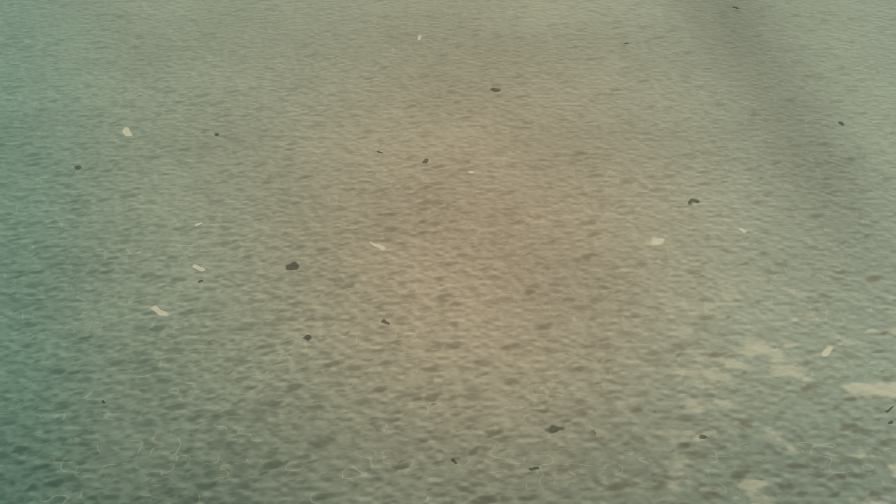
Give the GLSL for this texture, as a Shadertoy shader.

```glsl
// Worn asphalt seen at a slant: warm centre, cool green rim, dark flat stones and pale grit.
#define HORIZON 2.2
#define FORESHORTEN 4.0
#define STONE_FREQ 23.0
#define GRAIN_FREQ 58.0
#define STONE_DARKNESS 0.23
#define GRAIN_CONTRAST 0.17
#define SPOT_COUNT 30
#define WARM vec3(0.635, 0.580, 0.475)
#define COOL_LIGHT vec3(0.575, 0.615, 0.530)
#define COOL_DARK vec3(0.445, 0.520, 0.440)
#define PALE vec3(0.800, 0.770, 0.640)

float hash(vec2 p) {
    vec3 q = fract(vec3(p.xyx) * 0.1031);
    q += dot(q, q.yzx + 33.33);
    return fract((q.x + q.y) * q.z);
}

vec2 hash2(vec2 p) {
    return vec2(hash(p), hash(p + 71.7));
}

float noise(vec2 p) {
    vec2 i = floor(p), f = fract(p);
    f = f * f * (3.0 - 2.0 * f);
    return mix(mix(hash(i), hash(i + vec2(1, 0)), f.x),
               mix(hash(i + vec2(0, 1)), hash(i + vec2(1, 1)), f.x), f.y);
}

float fbm(vec2 p) {
    float sum = 0.0, amp = 0.5;
    for (int i = 0; i < 4; i++) {
        sum += amp * noise(p);
        p = p * 2.03 + 17.3;
        amp *= 0.5;
    }
    return sum;
}

// Coverage of ragged, tilted stones, one per jittered cell
float stones(vec2 q, float density) {
    float soft = 0.12 + 0.7 * fwidth(q.y);
    q += 0.35 * (vec2(noise(q * 2.7), noise(q * 2.7 + 40.0)) - 0.5);
    vec2 cell = floor(q);
    float cover = 0.0;
    for (int y = -1; y <= 1; y++)
    for (int x = -1; x <= 1; x++) {
        vec2 id = cell + vec2(x, y);
        vec2 rnd = hash2(id + 9.0);
        vec2 d = q - id - 0.15 - 0.7 * hash2(id);
        d.y -= d.x * (rnd.x - 0.35) * 0.8;
        vec2 radius = mix(vec2(0.20, 0.15), vec2(0.52, 0.36), rnd.y * rnd.y);
        float dist = (length(d / radius) - 1.0) * radius.y;
        float shade = step(hash(id + 31.0), density) * mix(0.45, 1.0, rnd.x);
        cover = max(cover, shade * (1.0 - smoothstep(-soft, soft, dist)));
    }
    return cover;
}

// Broad colour of the road before any detail
vec3 roadColor(vec2 uv) {
    float light = 0.08 + 0.50 * uv.x + 0.50 * uv.y;
    vec3 cool = mix(COOL_DARK, COOL_LIGHT, smoothstep(0.0, 0.95, light));
    vec2 d = (uv - vec2(0.53, 0.50)) / vec2(0.31, 0.56);
    vec3 col = mix(cool, WARM, exp(-dot(d, d) * 1.1));
    col *= 1.0 - 0.09 * smoothstep(0.35, 0.0, uv.y);
    // Dim wheel track on the right
    float track = (uv.x - 0.93 + 0.32 * (uv.y - 0.62)) / 0.055;
    col *= 1.0 - 0.09 * exp(-track * track) * smoothstep(0.35, 0.65, uv.y);
    return col + vec3(-0.04, -0.005, 0.0) * smoothstep(0.16, 0.0, uv.x);
}

void mainImage(out vec4 fragColor, in vec2 fragCoord) {
    vec2 uv = fragCoord / iResolution.xy;
    float aspect = iResolution.x / iResolution.y;
    vec2 p = vec2(uv.x * aspect, uv.y);

    // Ground plane, stretched towards the horizon
    float depth = HORIZON / (HORIZON - uv.y);
    vec2 ground = vec2((p.x - 0.5 * aspect) * depth, FORESHORTEN * depth) + 30.0;
    float near = 1.0 - 0.55 * uv.y;

    vec3 col = roadColor(uv);
    col *= 1.0 + 0.13 * (fbm(ground * vec2(3.0, 2.2)) - 0.47);

    // Stones in two sizes, thickest on the left
    float left = smoothstep(0.85, 0.05, uv.x);
    float density = mix(0.24, 0.72, left) * (0.55 + 0.95 * noise(ground * 4.0));
    float stone = max(stones(ground * STONE_FREQ, density),
                      0.65 * stones(ground * STONE_FREQ * 1.7 + 13.0, density));
    vec3 stoneTint = mix(vec3(1.06, 1.0, 0.96), vec3(0.94, 1.0, 1.0), left);
    col *= mix(vec3(1.0), stoneTint * (1.0 - STONE_DARKNESS), stone * near);

    // Fine relief lit from above, and thin pale grit
    vec2 g = ground * GRAIN_FREQ;
    float relief = noise(g) - noise(g + vec2(0.25, 0.75));
    float dust = noise(g * 1.9 + 5.0) - 0.5;
    col *= 1.0 + GRAIN_CONTRAST * near * (relief + 0.5 * dust) * (1.0 - 0.5 * stone);
    float ridge = 1.0 - abs(2.0 * noise(g * 0.6 + 90.0) - 1.0);
    float grit = smoothstep(0.86, 1.0, ridge) * smoothstep(0.5, 0.8, noise(g * 0.37));
    col = mix(col, PALE, 0.28 * grit * near * (1.0 - stone));

    // Crumbled pale patches at the lower right
    float corner = smoothstep(0.5, 0.95, uv.x) * smoothstep(0.52, 0.28, uv.y);
    float crumbs = smoothstep(0.56, 0.72, fbm(ground * vec2(13.0, 15.0)));
    col = mix(col, PALE, 0.55 * corner * crumbs);

    // Scattered chips: a few pale, the rest dark
    for (int i = 0; i < SPOT_COUNT; i++) {
        vec2 id = vec2(float(i) + 3.0, 57.0);
        vec2 rnd = hash2(id + 20.0);
        vec2 d = p - hash2(id) * vec2(aspect, 1.0);
        d += 0.012 * (vec2(noise(p * 75.0), noise(p * 75.0 + 8.0)) - 0.5);
        d.y -= d.x * (rnd.x - 0.5) * 0.6;
        float size = mix(0.005, 0.017, rnd.y * rnd.y) * (1.2 - 0.4 * uv.y);
        float chip = 1.0 - smoothstep(0.65, 1.2, length(d * vec2(1.0, 2.0)) / size);
        bool pale = i % 3 == 0;
        col = mix(col, pale ? PALE : col * 0.55, chip * (pale ? 0.75 : 0.8));
    }

    fragColor = vec4(clamp(col, 0.0, 1.0), 1.0);
}
```
